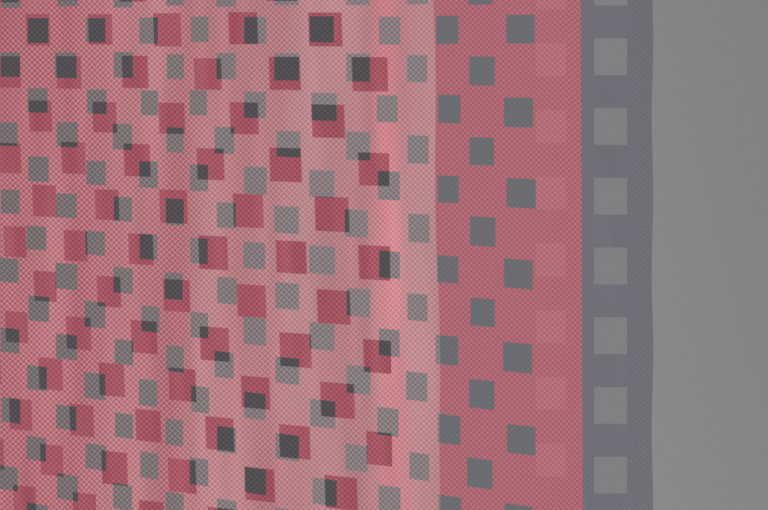
Write a WebGL 1 fragment shader that draws this texture.

```glsl
precision highp float;
// Sheer pink cloth with two staggered grids of squares, layered before a grey wall.
uniform vec2 u_resolution;

float hash(vec2 p) {
  return fract(sin(dot(p, vec2(12.9898, 78.233))) * 43758.5453);
}

float noise(vec2 p) {
  vec2 i = floor(p), f = fract(p);
  f = f * f * (3.0 - 2.0 * f);
  return mix(mix(hash(i), hash(i + vec2(1, 0)), f.x),
             mix(hash(i + vec2(0, 1)), hash(i + vec2(1, 1)), f.x), f.y);
}

// Coverage of a box from the offset to its centre
float box(vec2 offset, vec2 halfSize, vec2 soft) {
  vec2 m = 1.0 - smoothstep(-soft, soft, abs(offset) - halfSize);
  return m.x * m.y;
}

// One square per cell; every other column is moved by half a row
float tiles(vec2 g, vec2 halfSize, vec2 soft) {
  float column = floor(g.x + 0.5);
  g.y += 0.5 * mod(column + 1.0, 2.0);
  vec2 id = vec2(column, floor(g.y + 0.5));
  vec2 wobble = vec2(hash(id), hash(id + 31.7)) - 0.5;
  vec2 size = halfSize * (1.0 + 0.08 * (hash(id + 7.3) - 0.5));
  return box(g - id + wobble * vec2(0.1, 0.03), size, soft);
}

// Soft-edged half plane: 1 left of the edge
float leftOf(float x, float edge, float soft) {
  return 1.0 - smoothstep(edge - soft, edge + soft, x);
}

void main() {
  // The canvas is 5.12 units high, with y running down
  float px = 5.12 / u_resolution.y;
  vec2 p = gl_FragCoord.xy * px;
  p.y = 5.12 - p.y;

  // Layer edges
  float veil = leftOf(p.x, 4.35 + 0.016 * p.y + 0.012 * sin(p.y * 2.3), px);
  float cloth = leftOf(p.x, 5.83 + 0.004 * p.y, px);
  float hem = leftOf(p.x, 6.55 + 0.008 * sin(p.y * 4.0), px);

  // Folds and woven mesh
  float folds = noise(vec2(p.x * 3.2 + 0.12 * p.y, p.y * 0.35)) - 0.5;
  float creases = noise(vec2(p.x * 9.0 - 0.3 * p.y, p.y * 0.8)) - 0.5;
  vec2 thread = (p + vec2(0.02, 0.03) * folds) * 114.0;
  float weave = sin(thread.x) * sin(thread.y);
  float grain = hash(floor(p * 100.0)) - 0.5;

  // Grey squares: columns bunch together along the folds
  float x = p.x - 0.14;
  float greyColumn = (x + 0.24 * sin(x * 0.616) - 0.05 * cos((p.x - 3.61) * 2.64)) / 0.3;
  float greyRow = (p.y - 0.3) / (0.69 + 0.025 * p.x);
  float grey = tiles(vec2(greyColumn, greyRow), vec2(0.35, 0.175), px * vec2(3.3, 1.3));
  grey *= leftOf(p.x, 5.44, px);

  // Red squares on the front layer, slightly sheared
  x = p.x - 0.035 * p.y - 0.06;
  float redColumn = 3.36 * x - 0.168 * x * x;
  float redRow = (p.y - 0.29) / (0.855 + 0.022 * p.x);
  float red = tiles(vec2(redColumn, redRow), vec2(0.375, 0.18), px * vec2(2.8, 1.1));
  red *= leftOf(p.x, 3.89 + 0.01 * p.y, px);

  // Wall and grey hem with its column of pale windows
  vec3 wall = vec3(0.53, 0.52, 0.53) + 0.02 * (p.y / 5.12 - 0.5) - 0.015 * (p.x - 7.0);
  vec3 strip = vec3(0.44, 0.435, 0.465) + 0.012 * weave + 0.015 * creases;
  float row = fract((p.y - 0.57) / 0.7 + 0.5) - 0.5;
  float window = box(vec2(p.x - 6.13, row * 0.7), vec2(0.165, 0.185), vec2(px));
  strip = mix(strip, vec3(0.51, 0.5, 0.51), window);
  vec3 color = mix(wall, strip, hem);

  // Single layer of cloth, with faint squares beside its edge
  vec3 single = vec3(0.68, 0.405, 0.45) + weave * vec3(0.03, 0.05, 0.045);
  row = fract((p.y - 0.6) / 0.67 + 0.5) - 0.5;
  float faint = box(vec2(p.x - 5.53, row * 0.67), vec2(0.15, 0.165), vec2(px));
  single += faint * vec3(0.02, 0.03, 0.025);
  single = mix(single, vec3(0.42, 0.425, 0.44) + 0.012 * weave, grey);

  // Double layer: the squares darken where the two grids overlap
  float pale = smoothstep(0.0, 3.6, p.x + 1.2 * folds);
  vec3 front = mix(vec3(0.715, 0.45, 0.48), vec3(0.725, 0.52, 0.54), pale);
  front += folds * vec3(0.05, 0.07, 0.06) + creases * vec3(0.05, 0.03, 0.03);
  float glow = exp(-pow((p.x - 3.86 - 0.02 * p.y) / 0.13, 2.0));
  front += glow * vec3(0.09, 0.0, 0.01);
  front += weave * mix(vec3(0.06, 0.1, 0.09), vec3(0.035, 0.06, 0.055), pale);
  vec3 greyTile = mix(vec3(0.46, 0.43, 0.435), vec3(0.53, 0.49, 0.5), pale) + 0.06 * weave;
  vec3 redTile = vec3(0.64, 0.335, 0.385) + weave * vec3(0.04, 0.05, 0.05) + 0.05 * creases;
  vec3 overlap = vec3(0.32, 0.31, 0.325) + 0.03 * weave;
  vec3 twofold = mix(mix(front, greyTile, grey), mix(redTile, overlap, grey), red);

  color = mix(color, mix(single, twofold, veil), cloth);
  color += 0.012 * grain;
  gl_FragColor = vec4(color, 1.0);
}
```
